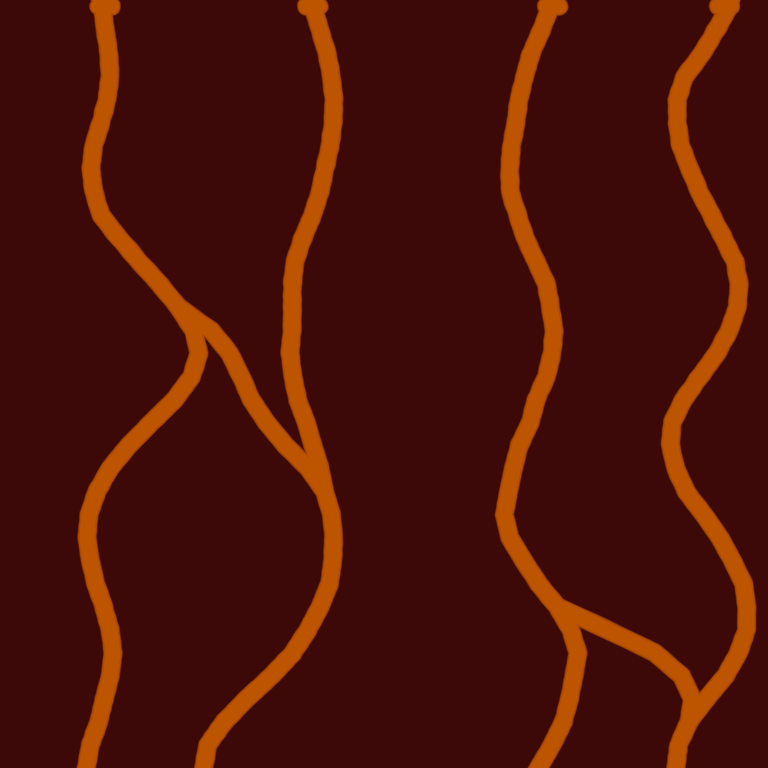
This pattern is drawn by a Shadertoy shader. Its source:

```glsl
// Orange veins running down a dark maroon ground, in two pairs joined by a branch.
// Each vein is a curve x(y) of bend, sway and gradient noise, cut into short
// straight pieces; a branch blends from the left vein of a pair to the right one.

const vec3 GROUND = vec3(0.24, 0.03, 0.03);
const vec3 RIM    = vec3(0.68, 0.30, 0.00);
const vec3 CORE   = vec3(0.74, 0.33, 0.00);

const float HALF_WIDTH = 0.0122;
const float PIECE      = 0.03;            // height of one straight piece
const vec2 STAY_LEFT   = vec2(-1.0, -2.0); // blend spans below and above the canvas
const vec2 STAY_RIGHT  = vec2(3.0, 2.0);

struct Vein {
    float base;                       // mean x
    float bend, bendAt, bendHeight;   // one broad bulge
    float sway, swayPeak, swayPeriod; // regular meander
    float seed;
};

float hash(float n) {
    return fract(sin(n * 127.1) * 43758.5);
}

// One-dimensional gradient noise, about -0.5 to 0.5
float gradientNoise(float x) {
    float cell = floor(x), f = x - cell;
    float a = (hash(cell) * 2.0 - 1.0) * f;
    float b = (hash(cell + 1.0) * 2.0 - 1.0) * (f - 1.0);
    return mix(a, b, f * f * f * (f * (f * 6.0 - 15.0) + 10.0));
}

float capsuleDistance(vec2 p, vec2 a, vec2 b) {
    vec2 ab = b - a, ap = p - a;
    return length(ap - ab * clamp(dot(ap, ab) / dot(ab, ab), 0.0, 1.0));
}

float veinX(Vein v, float y) {
    float u = (y - v.bendAt) / v.bendHeight;
    return v.base + v.bend * exp(-u * u)
         + v.sway * cos(6.2832 * (y - v.swayPeak) / v.swayPeriod)
         + 0.02 * gradientNoise(y * 8.0 + v.seed)
         + 0.007 * gradientNoise(y * 23.0 + v.seed * 3.0);
}

// Follows the left vein above span.x and the right vein below span.y
vec2 pathPoint(Vein left, Vein right, vec2 span, float y) {
    float t = clamp((span.x - y) / (span.x - span.y), 0.0, 1.0);
    return vec2(mix(veinX(left, y), veinX(right, y), t * (1.4 - 0.4 * t)), y);
}

float pathDistance(vec2 p, Vein left, Vein right, vec2 span) {
    float first = floor(p.y / PIECE) - 2.0;
    vec2 a = pathPoint(left, right, span, first * PIECE);
    float d = 1.0;
    for (int i = 1; i <= 5; i++) {
        vec2 b = pathPoint(left, right, span, (first + float(i)) * PIECE);
        d = min(d, capsuleDistance(p, a, b));
        a = b;
    }
    return d;
}

// Small flat knob where a vein starts at the upper border
float knobDistance(vec2 p, Vein v) {
    vec2 centre = vec2(veinX(v, 0.99) + 0.012 * (hash(v.seed) - 0.5), 0.992);
    vec2 reach = vec2(0.008, 0.0);
    return capsuleDistance(p, centre - reach, centre + reach);
}

// Both trunks, their knobs and the branch between them
float pairDistance(vec2 p, Vein left, Vein right, vec2 branchSpan) {
    float d = pathDistance(p, left, right, STAY_LEFT);
    d = min(d, pathDistance(p, left, right, STAY_RIGHT));
    d = min(d, pathDistance(p, left, right, branchSpan));
    return min(d, min(knobDistance(p, left), knobDistance(p, right)));
}

void mainImage(out vec4 fragColor, in vec2 fragCoord) {
    vec2 p = fragCoord / iResolution.y;

    Vein first  = Vein(0.125,  0.115, 0.55, 0.14, 0.020, 0.14, 0.39, 11.0);
    Vein second = Vein(0.405, -0.110, 0.00, 0.13, 0.030, 0.28, 0.58, 37.0);
    Vein third  = Vein(0.690,  0.030, 0.12, 0.14, 0.030, 0.57, 0.45, 59.0);
    Vein fourth = Vein(0.920,  0.015, 0.15, 0.12, 0.043, 0.21, 0.42, 83.0);

    float d = min(pairDistance(p, first, second, vec2(0.60, 0.37)),
                  pairDistance(p, third, fourth, vec2(0.20, 0.07)));

    // Slightly uneven outline
    d += 0.0012 * gradientNoise(p.y * 85.0 + p.x * 20.0) - HALF_WIDTH;

    // Thin darker rim around the bright core
    float soft = max(0.0015, 0.75 / iResolution.y);
    vec3 vein = mix(CORE, RIM, smoothstep(-0.0035, -0.0015, d));
    vec3 colour = mix(vein, GROUND, smoothstep(-soft, soft, d));
    fragColor = vec4(colour, 1.0);
}
```
